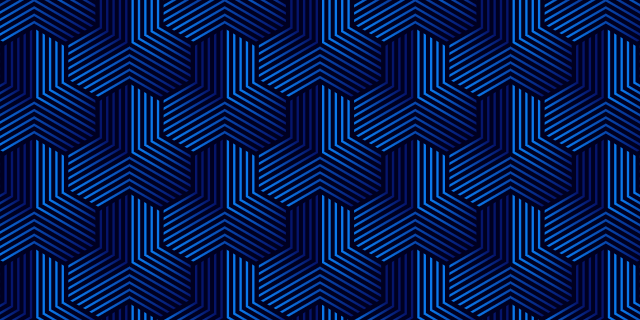
Reproduce this pattern procedurally as a WebGL 2 fragment shader.

```glsl
#version 300 es
precision highp float;
// Interlocking three-armed tiles on a hexagonal lattice, hatched with bent
// parallel lines. Each tile has three sectors folded about their bisectors;
// every line fades from bright to deep blue along its horizontal extent.
uniform vec2 u_resolution;
out vec4 fragColor;

// Lengths below are in lattice steps; TILE_STEP is in canvas heights.
const float TILE_STEP = 0.34375;
const vec2 ORIGIN = vec2(0.0, 0.5182);  // from the bottom centre
const float COS30 = 0.866025;
const float ARM_LENGTH = 0.666667;
const float ARM_HALF_WIDTH = 0.288675;
const float SPACING = ARM_HALF_WIDTH / 5.0;
const float LINE_HALF_WIDTH = 0.0106;
const float END_GAP = 0.0215;

const vec3 BACKGROUND = vec3(0.0, 0.0, 0.125);
const vec3 BRIGHT_BLUE = vec3(0.04, 0.47, 0.92);
const vec3 DEEP_BLUE = vec3(0.02, 0.08, 0.42);

float coverage(float signedDistance, float pixel) {
  return clamp(0.5 - signedDistance / pixel, 0.0, 1.0);
}

// Distance from the nearer arm axis (x) and along that axis (y).
vec2 foldSector(vec2 p, vec2 bisector) {
  float along = dot(p, bisector);
  float across = abs(p.x * bisector.y - p.y * bisector.x);
  return vec2(along * COS30 - across * 0.5, along * 0.5 + across * COS30);
}

// Colour in rgb, line coverage in a.
vec4 tile(vec2 p, float pixel) {
  vec2 left = vec2(-COS30, 0.5);
  vec2 right = vec2(COS30, 0.5);
  vec2 down = vec2(0.0, -1.0);
  float l = dot(p, left), r = dot(p, right), d = dot(p, down);
  bool isDown = d >= max(l, r);
  bool isLeft = !isDown && l >= r;
  vec2 fold = foldSector(p, isDown ? down : isLeft ? left : right);

  // Parallel lines, trimmed by the pointed arm end.
  float offset = (floor(fold.x / SPACING) + 0.5) * SPACING;
  float lineEdge = abs(fold.x - offset) - LINE_HALF_WIDTH;
  float endEdge = END_GAP - (ARM_LENGTH - fold.x * 0.57735 - fold.y) * COS30;
  float mask = coverage(lineEdge, pixel) * coverage(endEdge, pixel)
             * step(fold.x, ARM_HALF_WIDTH);

  // Fade between the left and right ends of each line.
  float reach = ARM_LENGTH * COS30;
  vec2 span = isDown ? vec2(offset - reach, reach - offset)
            : isLeft ? vec2(-reach, -offset) : vec2(offset, reach);
  float fade = clamp((p.x - span.x) / (span.y - span.x), 0.0, 1.0);
  return vec4(mix(BRIGHT_BLUE, DEEP_BLUE, fade), mask);
}

void main() {
  vec2 canvas = (gl_FragCoord.xy - vec2(0.5 * u_resolution.x, 0.0)) / u_resolution.y;
  vec2 p = (canvas - ORIGIN) / TILE_STEP;
  float pixel = 1.0 / (u_resolution.y * TILE_STEP);

  // Odd columns sit half a step lower; four tiles can reach any point.
  vec3 color = BACKGROUND;
  for (int i = 0; i < 2; i++) {
    float column = floor(p.x / COS30) + float(i);
    float shift = 0.5 * mod(column, 2.0);
    float row = floor(p.y + shift);
    for (int j = 0; j < 2; j++) {
      vec2 center = vec2(column * COS30, row + float(j) - shift);
      vec4 lines = tile(p - center, pixel);
      color = mix(color, lines.rgb, lines.a);
    }
  }
  fragColor = vec4(color, 1.0);
}
```
